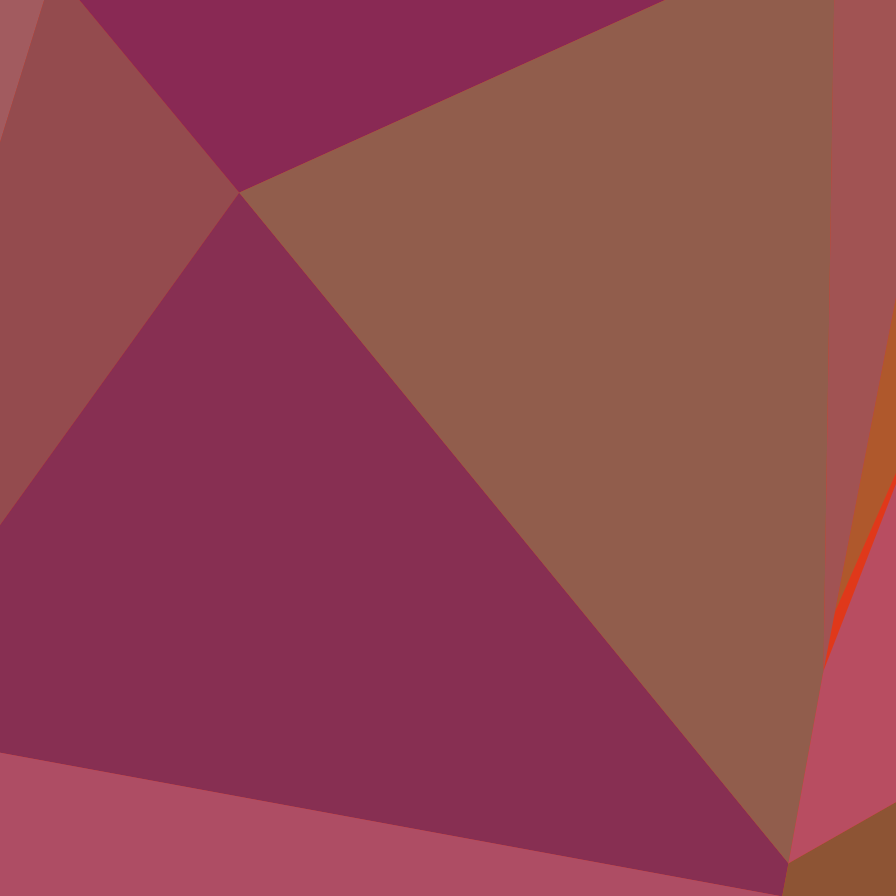
This background is drawn by a Shadertoy shader. Its source:

```glsl
// Low-poly backdrop: a few large flat facets in plum, tan, rose and rust.
// Each facet is a convex quad with soft edge coverage, laid over a warm base
// that glints through as a hairline seam wherever two facets meet.

// Signed distance to the line a-b, positive on its left side.
float leftOf(vec2 p, vec2 a, vec2 b) {
    vec2 along = normalize(b - a);
    return dot(p - a, vec2(-along.y, along.x));
}

// Blend a counterclockwise convex quad over the colour so far.
void facet(inout vec3 color, vec2 p, vec2 a, vec2 b, vec2 c, vec2 d, vec3 tint) {
    float inside = min(min(leftOf(p, a, b), leftOf(p, b, c)),
                       min(leftOf(p, c, d), leftOf(p, d, a)));
    float pixel = 1.0 / min(iResolution.x, iResolution.y);
    color = mix(color, tint, clamp(inside / pixel + 0.5, 0.0, 1.0));
}

void mainImage(out vec4 fragColor, in vec2 fragCoord) {
    vec2 p = fragCoord / iResolution.xy;

    // Shared mesh vertices; some lie beyond the canvas
    vec2 hub = vec2(0.267, 0.785);
    vec2 foot = vec2(0.880, 0.0365);
    vec2 knee = vec2(0.919, 0.251);
    vec2 topRight = vec2(0.9324, 1.086);
    vec2 topLeft = vec2(0.060, 1.0345);
    vec2 leftHigh = vec2(-0.060, 0.648);
    vec2 leftLow = vec2(-0.1615, 0.1896);
    vec2 base = vec2(0.873, -0.0005);
    vec2 rightLow = vec2(1.060, 0.139);
    vec2 rightMid = vec2(1.0405, 0.5645);
    vec2 rightHigh = vec2(1.0405, 0.8765);

    // Warm base seen in the seams
    vec3 color = vec3(0.88, 0.22, 0.10);

    // Left and upper facets
    facet(color, p, topLeft, vec2(-0.1, 1.2), vec2(-0.2, 0.8), leftHigh, vec3(0.635, 0.357, 0.373));
    facet(color, p, hub, topLeft, leftHigh, leftLow, vec3(0.580, 0.294, 0.306));
    facet(color, p, hub, topRight, vec2(0.5, 1.3), topLeft, vec3(0.537, 0.161, 0.329));

    // Large central pair and the strip below
    facet(color, p, hub, leftLow, base, foot, vec3(0.529, 0.184, 0.322));
    facet(color, p, hub, foot, knee, topRight, vec3(0.569, 0.365, 0.298));
    facet(color, p, leftLow, vec2(-0.1, -0.2), vec2(0.85, -0.2), base, vec3(0.682, 0.302, 0.392));

    // Fan along the right side
    facet(color, p, base, vec2(1.1, -0.2), rightLow, foot, vec3(0.553, 0.329, 0.204));
    facet(color, p, foot, rightLow, rightMid, knee, vec3(0.722, 0.302, 0.380));
    facet(color, p, knee, rightMid, vec2(1.1, 0.7), rightHigh, vec3(0.686, 0.345, 0.173));
    facet(color, p, knee, rightHigh, vec2(1.1, 1.2), topRight, vec3(0.631, 0.325, 0.325));

    fragColor = vec4(color, 1.0);
}
```
